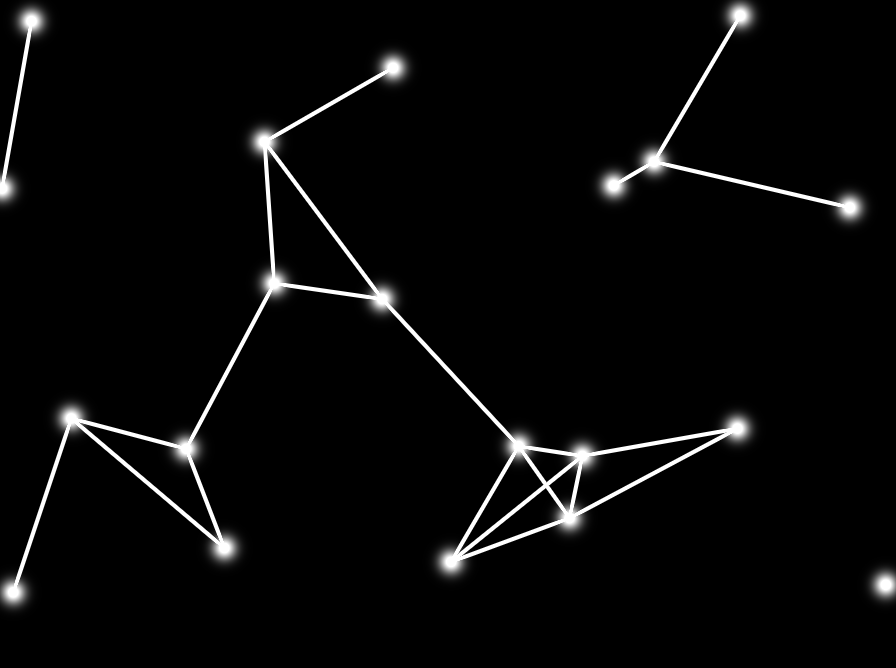
Reproduce this background procedurally as a WebGL 1 fragment shader.

```glsl
precision highp float;
// A sparse network of glowing white points on black.
// Points are scattered over a jittered 5 x 4 grid, each with a soft halo,
// and every pair closer than a fixed reach is joined by a crisp line.

uniform vec2 u_resolution;

vec2 hash2(float n) {
  vec2 phase = vec2(n * 12.9898, n * 78.233) + vec2(4.7, 1.3);
  return fract(sin(phase) * 43758.5453);
}

// Position of a point, in units of the canvas height
vec2 nodePosition(int index) {
  float n = float(index);
  vec2 cell = vec2(mod(n, 5.0), floor((n + 0.5) / 5.0));
  vec2 canvas = vec2(u_resolution.x / u_resolution.y, 1.0);
  return canvas * (cell + hash2(n + 1.0)) / vec2(5.0, 4.0);
}

float segmentDistance(vec2 p, vec2 a, vec2 b) {
  vec2 ab = b - a;
  float along = clamp(dot(p - a, ab) / max(dot(ab, ab), 1e-6), 0.0, 1.0);
  return length(p - a - ab * along);
}

void main() {
  vec2 p = gl_FragCoord.xy / u_resolution.y;
  float glow = 0.0;
  float nearestLine = 1.0;

  for (int i = 0; i < 20; i++) {
    vec2 a = nodePosition(i);

    // Soft halo with a saturated core
    vec2 offset = (p - a) / 0.017;
    glow += 1.2 * exp(-dot(offset, offset));

    // Links to later points within reach
    for (int j = 1; j < 20; j++) {
      if (j > i) {
        vec2 b = nodePosition(j);
        if (distance(a, b) < 0.31) {
          nearestLine = min(nearestLine, segmentDistance(p, a, b));
        }
      }
    }
  }

  // One-pixel edge smoothing keeps the lines sharp at any size
  float line = clamp(0.5 + (0.0031 - nearestLine) * u_resolution.y, 0.0, 1.0);
  float light = max(min(glow, 1.0), line);
  gl_FragColor = vec4(vec3(light), 1.0);
}
```
